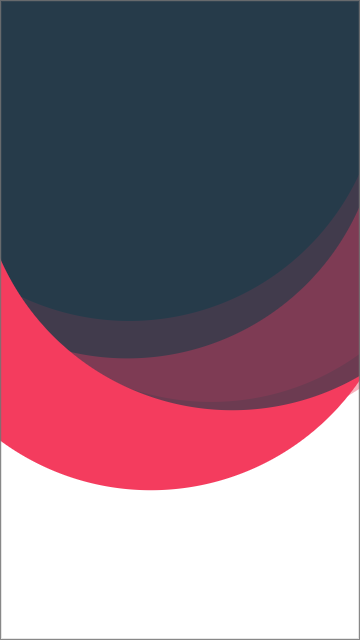
Write a WebGL 2 fragment shader that draws this background.

```glsl
#version 300 es
precision highp float;
// Flat overlapping bowls hang from the top of a white page: a red one below,
// a navy one above it, and translucent wine tints where they overlap.
// Every bowl is one distance function of the same radius; a thin frame closes it.

uniform vec2 u_resolution;
out vec4 outColor;

// Signed distance to a half disc extended straight upward from its center.
float bowlDistance(vec2 p, vec2 center) {
    vec2 d = p - center;
    return length(vec2(d.x, min(d.y, 0.0))) - 0.396;
}

// Antialiased coverage of a bowl, about one pixel wide at its rim.
float bowl(vec2 p, vec2 center) {
    return clamp(0.5 - bowlDistance(p, center) * u_resolution.y, 0.0, 1.0);
}

void main() {
    // Canvas height is one unit.
    vec2 p = gl_FragCoord.xy / u_resolution.y;
    vec2 size = u_resolution / u_resolution.y;

    vec3 white = vec3(1.0);
    vec3 red = vec3(0.955, 0.235, 0.37);
    vec3 navy = vec3(0.148, 0.23, 0.292);

    // Page, pale sliver at the right, and the red bowl.
    vec3 color = mix(white, vec3(0.97, 0.70, 0.74), bowl(p, vec2(0.345, 0.724)));
    color = mix(color, red, bowl(p, vec2(0.2357, 0.630)));

    // Tints inside the dark bowl, from its rim inward.
    vec3 dark = mix(navy, red, 0.34);
    dark = mix(dark, vec3(0.495, 0.23, 0.328), bowl(p, vec2(0.330, 0.768)));
    dark = mix(dark, vec3(0.255, 0.23, 0.300), bowl(p, vec2(0.199, 0.836)));
    dark = mix(dark, navy, bowl(p, vec2(0.202, 0.8945)));
    color = mix(color, dark, bowl(p, vec2(0.363, 0.755)));

    // Thin gray frame along the canvas border.
    vec2 inset = min(p, size - p);
    float border = min(inset.x, inset.y);
    float frame = clamp((0.0019 - border) * u_resolution.y + 0.5, 0.0, 1.0);
    color = mix(color, vec3(0.45), 0.85 * frame);

    outColor = vec4(color, 1.0);
}
```
